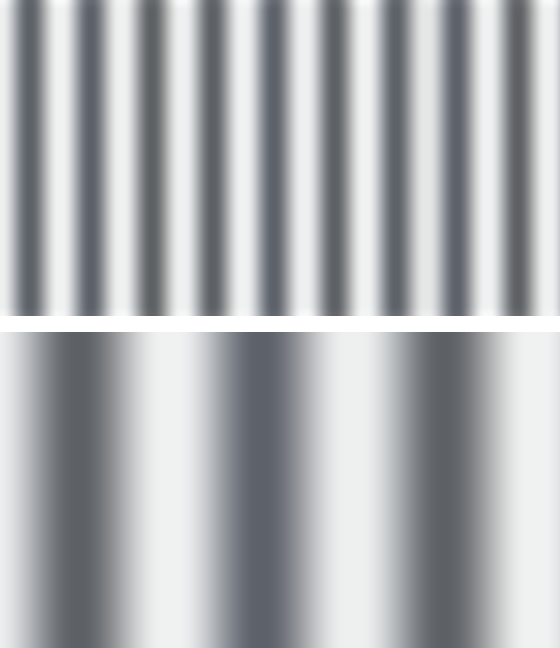
Top, the full canvas; bottom, a detail of the centre.
A WebGL 2 fragment shader for this pattern:

```glsl
#version 300 es
precision highp float;
// Soft vertical corrugation: nine slate grooves between pale ridges.

uniform vec2 u_resolution;
out vec4 fragColor;

// Slate groove colour, leaning cooler or warmer from groove to groove
vec3 grooveColor(float index) {
    float tint = 0.7 * sin(2.1 * index) + 0.3 * sin(5.3 * index + 1.0);
    return vec3(0.365, 0.381, 0.405) + tint * vec3(-0.004, 0.0, 0.014);
}

// Pale ridge colour, with an occasional duller ridge
vec3 ridgeColor(float index) {
    float dull = smoothstep(0.88, 1.0, cos(1.7 * (index - 6.0)));
    float drift = 0.005 * sin(2.7 * index + 0.6);
    return vec3(0.937, 0.941, 0.942) + drift - 0.035 * dull;
}

void main() {
    vec2 uv = gl_FragCoord.xy / u_resolution;

    // Whole values of phase fall on groove centres
    float phase = (uv.x - 0.0534) / 0.1089;
    float groove = floor(phase + 0.5);
    float offset = phase - groove;

    // Wide, soft transition from groove to ridge
    float height = smoothstep(0.017, 0.457, abs(offset));
    vec3 color = mix(grooveColor(groove), ridgeColor(floor(phase)), height);

    // Cool left slopes and warm right slopes
    float slope = 4.0 * height * (1.0 - height) * sign(offset);
    color += slope * vec3(0.005, 0.0, -0.005);

    // Faint lightening along the top and bottom, uneven across the width
    float edge = 1.0 - smoothstep(0.0, 0.035, min(uv.y, 1.0 - uv.y));
    float uneven = 0.6 + 0.25 * sin(37.0 * uv.x + 3.0 * uv.y) + 0.15 * sin(83.0 * uv.x);
    color += 0.045 * edge * uneven;

    fragColor = vec4(clamp(color, 0.0, 1.0), 1.0);
}
```
